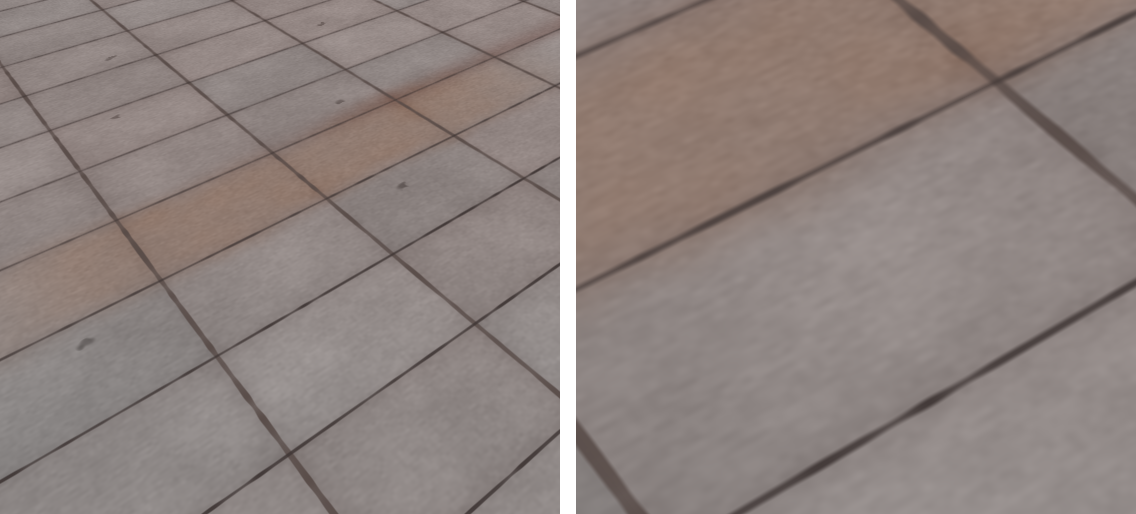
Left: the whole. Right: its middle third, enlarged.
Write a Shadertoy shader that draws this texture.

```glsl
float hash(vec2 p) {
    vec3 q = fract(p.xyx * vec3(0.1031, 0.1030, 0.0973));
    q += dot(q, q.yzx + 33.33);
    return fract((q.x + q.y) * q.z);
}

float noise(vec2 p) {
    vec2 i = floor(p), f = fract(p);
    f = f * f * (3.0 - 2.0 * f);
    return mix(mix(hash(i), hash(i + vec2(1, 0)), f.x),
               mix(hash(i + vec2(0, 1)), hash(i + vec2(1, 1)), f.x), f.y);
}

float fbm(vec2 p) {
    float sum = 0.0, amp = 0.5;
    for (int i = 0; i < 4; i++) {
        sum += amp * noise(p);
        p = mat2(1.6, 1.2, -1.2, 1.6) * p + 7.3;
        amp *= 0.5;
    }
    return sum;
}

// Canvas position to paving coordinates, one unit per slab
vec2 toGround(vec2 p) {
    mat3 view = mat3(0.497, 0.326, 0.195,
                     -0.0724, 0.2358, 0.1474,
                     0.517, 0.1165, 1.0);
    vec3 q = inverse(view) * vec3(p, 1.0);
    return q.xy / q.z;
}

void mainImage(out vec4 fragColor, in vec2 fragCoord) {
    vec2 p = fragCoord / iResolution.xy;
    vec2 uv = toGround(p);
    vec2 ground = uv * vec2(1.7, 1.0);
    vec2 cell = floor(uv), local = fract(uv);

    // Slab units per canvas height, across each joint direction
    vec2 dx = dFdx(uv), dy = dFdy(uv);
    vec2 scale = sqrt(dx * dx + dy * dy) * iResolution.y;

    // Slab tone: cooler nearby, warmer far away, uneven per slab
    float cloud = fbm(ground * 1.8 + 20.0);
    vec3 col = mix(vec3(0.565, 0.545, 0.54), vec3(0.575, 0.535, 0.525),
                   smoothstep(0.1, 0.7, p.y));
    col += 0.035 * (hash(cell + 40.0) - 0.5) + 0.1 * (cloud - 0.47);
    col += vec3(0.012, -0.004, -0.008) * (hash(cell + 71.0) - 0.4);

    // Rusty stain along one row, spilling past its joints
    float wander = 0.3 * (fbm(ground * 1.5 + 3.0) - 0.5);
    float row = uv.y + wander;
    float stain = smoothstep(1.75, 2.2, row) * (1.0 - smoothstep(2.75, 3.25, row));
    stain *= smoothstep(-1.3, 0.3, uv.x) * (1.0 - smoothstep(2.2, 3.6, uv.x));
    stain *= 0.6 + 0.8 * cloud;
    col = mix(col, vec3(0.57, 0.475, 0.425), 0.85 * stain);
    float blush = exp(-pow((uv.y - 3.08) / 0.2, 2.0)) * smoothstep(0.2, 2.2, uv.x);
    col -= vec3(0.05, 0.075, 0.08) * blush * (0.5 + cloud);

    // Grain and short streaks
    float grain = noise(ground * 34.0) + noise(ground * vec2(16.0, 42.0) + 9.0) - 1.0;
    col += 0.026 * grain;
    col += 0.025 * (fbm(ground * vec2(7.0, 12.0)) - 0.47);

    // Sparse dark scuffs
    vec2 spot = 0.2 + 0.6 * vec2(hash(cell + 5.0), hash(cell + 13.0));
    vec2 away = (local - spot) * vec2(1.7, 1.0) + 0.06 * (noise(ground * 18.0) - 0.5);
    float scuff = 1.0 - smoothstep(0.3, 1.0, length(away / vec2(0.09, 0.055)));
    col -= 0.14 * scuff * step(0.78, hash(cell + 29.0));

    // Grime gathering beside the joints
    vec2 edge = 0.5 - abs(local - 0.5);
    float grime = exp(-edge.x * 22.0) + exp(-edge.y * 13.0);
    col -= vec3(0.045, 0.05, 0.05) * grime * (0.4 + cloud);

    // Joints: wide and soft lengthways, thin and darker crossways
    float rough = noise(ground * 9.0 + 50.0);
    vec2 dist = edge / scale;
    vec2 halfWidth = vec2(0.010, 0.0095) / scale * (0.7 + 0.6 * rough);
    vec2 joint = 1.0 - smoothstep(halfWidth - 0.0015, halfWidth + 0.0025, dist);
    float fade = mix(0.95, 0.6, smoothstep(0.5, 3.5, uv.y));
    col = mix(col, vec3(0.34, 0.29, 0.275), joint.x * (0.65 + 0.3 * rough));
    col = mix(col, vec3(0.24, 0.205, 0.2), joint.y * fade * (0.7 + 0.3 * rough));

    fragColor = vec4(clamp(col, 0.0, 1.0), 1.0);
}
```
